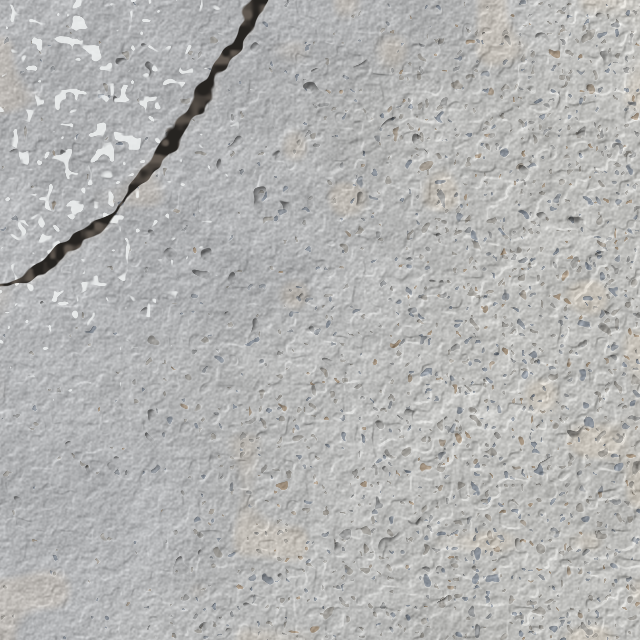
Give the GLSL for this texture, as a three.js fragment shader.

```glsl
// Weathered concrete: a smooth, glinting left side wears into exposed pebbles
// on the right, and a dark crack curves across the upper left corner.
// Layered value noise is lit as relief; stones and pits are jittered cell blobs.
varying vec2 vUv;

const vec2 LIGHT = vec2(-0.6, 0.8);

float hash(vec2 p) {
  vec3 q = fract(p.xyx * 0.1031);
  q += dot(q, q.yzx + 33.33);
  return fract((q.x + q.y) * q.z);
}

float noise(vec2 p) {
  vec2 i = floor(p), f = fract(p);
  f = f * f * (3.0 - 2.0 * f);
  return mix(mix(hash(i), hash(i + vec2(1, 0)), f.x),
             mix(hash(i + vec2(0, 1)), hash(i + 1.0), f.x), f.y);
}

vec2 noise2(vec2 p) {
  return vec2(noise(p), noise(p + 47.3)) - 0.5;
}

// Chipped plateaus with finer grit on top
float height(vec2 p, float wear) {
  vec2 q = p + 0.008 * noise2(p * 60.0);
  float chips = smoothstep(0.22, 0.52, noise(q * 66.0 + 9.0));
  return chips * mix(0.25, 0.55, wear)
       + 0.36 * noise(q * 125.0) + 0.22 * noise(p * 240.0 + 5.0);
}

// Scattered blobs: x = depth inside the edge, y = id, z = side facing the light
vec3 scatter(vec2 p, float scale, float seed, float chance) {
  vec2 g = p * scale + 0.45 * noise2(p * scale * 2.3 + seed);
  vec3 best = vec3(-1.0, 0.0, 0.0);
  for (int j = -1; j <= 1; j++) {
    for (int i = -1; i <= 1; i++) {
      vec2 cell = floor(g) + vec2(i, j);
      float id = hash(cell + seed);
      vec2 jitter = vec2(hash(cell + seed + 11.7), hash(cell + seed + 23.1));
      vec2 d = g - cell - 0.2 - 0.6 * jitter;
      float angle = 6.283 * hash(cell + seed + 31.9);
      vec2 axis = vec2(cos(angle), sin(angle));
      vec2 q = vec2(dot(d, axis), dot(d, vec2(-axis.y, axis.x)));
      float size = mix(0.17, 0.44, jitter.x * jitter.y + 0.25 * id);
      float inside = size - length(q * vec2(1.0, 1.2 + 0.7 * jitter.y));
      if (id < chance && inside > best.x)
        best = vec3(inside, fract(id * 57.0), dot(d, LIGHT) / size);
    }
  }
  return best;
}

// Pebble colours run from slate blue through grey to brown
vec3 addStones(vec3 col, vec3 s) {
  vec3 tint = mix(vec3(0.49, 0.52, 0.56), vec3(0.59, 0.58, 0.56),
                  smoothstep(0.1, 0.6, s.y));
  tint = mix(tint, vec3(0.61, 0.54, 0.46), smoothstep(0.84, 0.95, s.y));
  tint *= 1.05 - 0.28 * smoothstep(0.0, 0.8, s.z);
  float lip = smoothstep(-0.14, -0.03, s.x) * smoothstep(0.1, -0.7, s.z);
  col += 0.05 * lip;
  return mix(col, tint, 0.85 * smoothstep(-0.03, 0.07, s.x));
}

void main() {
  vec2 p = vUv;
  float wear = smoothstep(0.15, 0.95,
      p.x + 0.22 * (0.5 - p.y) + 0.3 * (noise(p * 5.0) - 0.5));

  // Cement, broad stains and faint warm patches
  vec3 col = mix(vec3(0.688, 0.694, 0.702), vec3(0.742, 0.742, 0.732), wear);
  col += 0.05 * (noise(p * 9.0 + 3.0) - 0.5) + 0.05 * (noise(p * 34.0) - 0.5);
  col += vec3(0.035, 0.015, -0.01) * smoothstep(0.7, 0.9, noise(p * 13.0 + 70.0));

  // Exposed pebbles in two sizes
  col = addStones(col, scatter(p, 68.0, 3.0, 0.06 + 0.42 * wear));
  col = addStones(col, scatter(p, 40.0, 91.0, 0.03 + 0.5 * wear));

  // Relief lighting and grit
  float slope = height(p, wear) - height(p + 0.0026 * LIGHT, wear);
  col += clamp(slope * 0.42, -0.2, 0.12);
  col += 0.07 * (noise(p * 310.0 + 17.0) - 0.5);

  // Small pits, shaded under the edge nearest the light
  vec3 pit = scatter(p, 24.0, 150.0, 0.11);
  float hollow = smoothstep(0.0, 0.06, pit.x);
  col *= 1.0 - hollow * mix(0.06, 0.46, smoothstep(-0.1, 0.6, pit.z));

  // Glints on the polished corner
  vec2 g = (p - vec2(0.15, 0.86)) * vec2(5.5, 3.2);
  float polish = exp(-dot(g, g)) + 0.45 * exp(-40.0 * dot(p - vec2(0.06, 0.52), p - vec2(0.06, 0.52)));
  float glint = noise((p + 0.012 * noise2(p * 55.0)) * 92.0 + 21.0);
  float shine = smoothstep(0.0, 0.09, glint - mix(1.0, 0.68, min(polish, 1.0)));
  col = mix(col, vec3(0.94, 0.95, 0.95), 0.85 * shine);

  // Crack along a bent curve with ragged walls and a pale lower lip
  vec2 w = p + 0.026 * noise2(p * 17.0) + 0.009 * noise2(p * 65.0);
  float curve = 0.55 + 0.3 * w.x + 2.0 * w.x * w.x;
  float d = (w.y - curve) / length(vec2(1.0, 0.3 + 4.0 * w.x));
  float width = mix(0.002, 0.0095, smoothstep(0.15, 0.7, noise(p * 19.0 + 8.0)));
  float lip = smoothstep(-0.02, -0.006, d) * smoothstep(0.004, -0.004, d);
  col += vec3(0.06, 0.05, 0.035) * lip * noise(p * 50.0);
  vec3 gap = mix(vec3(0.15, 0.14, 0.13), vec3(0.38, 0.35, 0.32),
                 smoothstep(0.35, 0.9, noise(p * 85.0)));
  col = mix(col, gap, smoothstep(width + 0.0015, width - 0.0015, abs(d)));

  gl_FragColor = vec4(col, 1.0);
}
```
